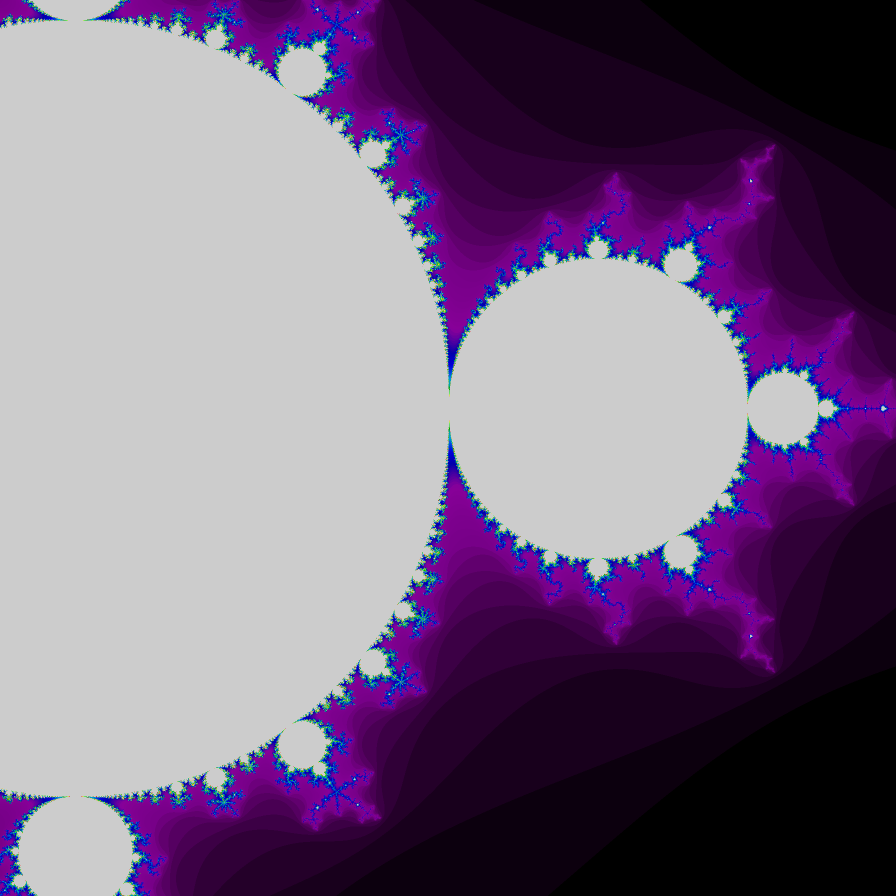
Give the GLSL for this background, as a Shadertoy shader.

```glsl
const float VIEW_SIZE = 1.5;                    // plane units across the canvas
const vec2 ORIGIN = vec2(0.001, 0.544);         // canvas position of c = 0
const int MAX_STEPS = 200;
const float MIN_STEPS = 3.0;                    // escape count drawn as black
const float ESCAPE_RADIUS = 2.0;
const int SAMPLES = 2;                          // antialiasing grid per side

const vec3 PURPLE  = vec3(0.467, 0.0, 0.533);
const vec3 VIOLET  = vec3(0.533, 0.0, 0.6);
const vec3 NAVY    = vec3(0.0, 0.0, 0.667);
const vec3 BLUE    = vec3(0.0, 0.0, 0.867);
const vec3 AZURE   = vec3(0.0, 0.6, 0.867);
const vec3 TEAL    = vec3(0.0, 0.667, 0.533);
const vec3 GREEN   = vec3(0.0, 0.6, 0.0);
const vec3 LIME    = vec3(0.0, 1.0, 0.0);
const vec3 YELLOW  = vec3(0.933, 0.933, 0.0);
const vec3 ORANGE  = vec3(1.0, 0.6, 0.0);
const vec3 RED     = vec3(1.0, 0.0, 0.0);
const vec3 CRIMSON = vec3(0.8, 0.0, 0.0);
const vec3 GREY    = vec3(0.8);

float ramp(float start, float end, float t) {
    return clamp((t - start) / (end - start), 0.0, 1.0);
}

// Spectral palette: black through purple, blue, green and red to grey
vec3 spectrum(float t) {
    vec3 col = PURPLE * ramp(0.0, 0.05, t);
    col = mix(col, VIOLET,  ramp(0.05, 0.10, t));
    col = mix(col, NAVY,    ramp(0.10, 0.15, t));
    col = mix(col, BLUE,    ramp(0.15, 0.20, t));
    col = mix(col, AZURE,   ramp(0.20, 0.30, t));
    col = mix(col, TEAL,    ramp(0.30, 0.40, t));
    col = mix(col, GREEN,   ramp(0.40, 0.45, t));
    col = mix(col, LIME,    ramp(0.45, 0.60, t));
    col = mix(col, YELLOW,  ramp(0.60, 0.70, t));
    col = mix(col, ORANGE,  ramp(0.70, 0.80, t));
    col = mix(col, RED,     ramp(0.80, 0.85, t));
    col = mix(col, CRIMSON, ramp(0.85, 0.95, t));
    return mix(col, GREY,   ramp(0.95, 1.00, t));
}

// Closed forms for the main cardioid and the period-two disc
bool insideMainBulbs(vec2 c) {
    vec2 d = c - vec2(0.25, 0.0);
    float q = dot(d, d);
    bool cardioid = q * (q + d.x) < 0.25 * c.y * c.y;
    bool disc = length(c + vec2(1.0, 0.0)) < 0.25;
    return cardioid || disc;
}

// Steps of z = z^2 + c before z leaves the escape radius
int escapeSteps(vec2 c) {
    if (insideMainBulbs(c)) return MAX_STEPS;
    vec2 z = vec2(0.0);
    for (int i = 0; i < MAX_STEPS; i++) {
        if (dot(z, z) > ESCAPE_RADIUS * ESCAPE_RADIUS) return i;
        z = vec2(z.x * z.x - z.y * z.y, 2.0 * z.x * z.y) + c;
    }
    return MAX_STEPS;
}

vec3 fractalColor(vec2 uv) {
    vec2 c = (uv - ORIGIN) * VIEW_SIZE * vec2(-1.0, 1.0);   // mirrored in x
    float steps = float(escapeSteps(c));
    return spectrum((steps - MIN_STEPS) / (float(MAX_STEPS) - MIN_STEPS));
}

void mainImage(out vec4 fragColor, in vec2 fragCoord) {
    // Average a grid of samples to smooth the edges
    vec3 total = vec3(0.0);
    for (int y = 0; y < SAMPLES; y++) {
        for (int x = 0; x < SAMPLES; x++) {
            vec2 offset = (vec2(x, y) + 0.5) / float(SAMPLES) - 0.5;
            total += fractalColor((fragCoord + offset) / iResolution.y);
        }
    }
    fragColor = vec4(total / float(SAMPLES * SAMPLES), 1.0);
}
```
